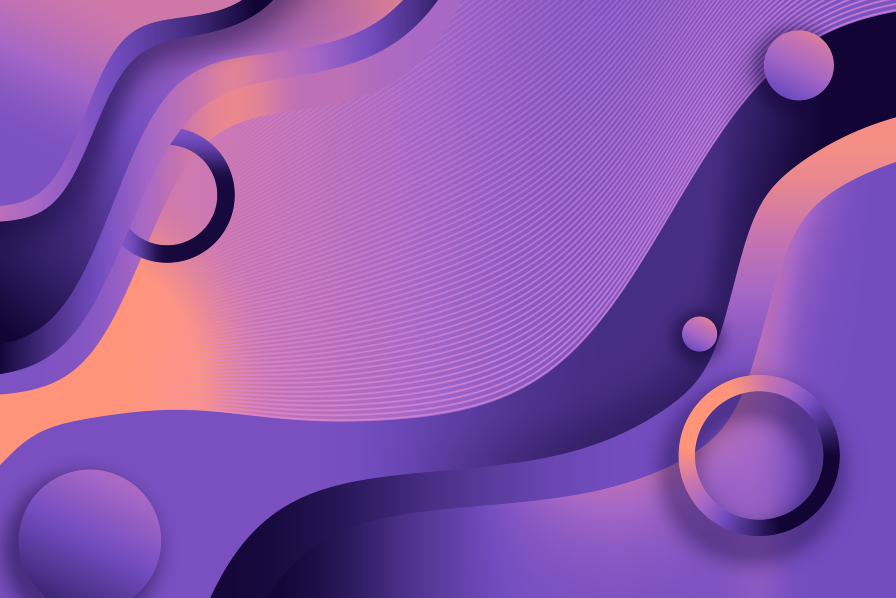
Reproduce this background procedurally as a Shadertoy shader.

```glsl
// Layered violet and coral waves with a fan of fine lines, spheres and rings.
#define HEIGHT 5.12        // canvas height in design units
#define LINE_COUNT 85.0    // lines in the fan
#define LINE_HALF 0.007    // half width of one line
#define LINE_GAIN 0.72     // opacity of the lines
#define SHADOW_GAIN 0.6    // darkness of cast shadows
#define NAVY vec3(0.07, 0.02, 0.21)
#define INDIGO vec3(0.28, 0.18, 0.52)
#define VIOLET vec3(0.45, 0.30, 0.75)
#define ORCHID vec3(0.64, 0.40, 0.78)
#define ROSE vec3(0.79, 0.46, 0.68)
#define CORAL vec3(1.00, 0.58, 0.48)

float unitPixel;

// Palette ramp: 0 is navy, 5 is coral
vec3 tone(float t) {
    vec3 c = mix(NAVY, INDIGO, clamp(t, 0.0, 1.0));
    c = mix(c, VIOLET, clamp(t - 1.0, 0.0, 1.0));
    c = mix(c, ORCHID, clamp(t - 2.0, 0.0, 1.0));
    c = mix(c, ROSE, clamp(t - 3.0, 0.0, 1.0));
    return mix(c, CORAL, clamp(t - 4.0, 0.0, 1.0));
}

float rise(float x, float center, float width) {
    return 0.5 + 0.5 * tanh((x - center) / width);
}

// Step that curls up again on its right, reaching "tail" extra at "end"
float curl(float x, vec4 stepShape, vec3 tail) {
    return stepShape.x + stepShape.y * rise(x, stepShape.z, stepShape.w)
         + tail.x * exp((x - tail.y) / tail.z);
}

// Approximate distance from an implicit edge
float edgeDistance(float d) {
    return d * unitPixel / max(length(vec2(dFdx(d), dFdy(d))), 1e-6);
}

vec3 paint(vec3 base, float t, float d) {
    return mix(base, tone(t), 1.0 - smoothstep(-0.6, 0.6, d / unitPixel));
}

vec3 shade(vec3 base, float d, float reach, float gain) {
    float q = max(d, 0.0) / reach;
    return mix(base, NAVY, SHADOW_GAIN * gain * exp(-q * q));
}

void mainImage(out vec4 fragColor, in vec2 fragCoord) {
    unitPixel = HEIGHT / iResolution.y;
    vec2 p = fragCoord * unitPixel;
    float x = p.x, y = p.y;

    // Lower edges
    float bump = (x - 1.5) / 0.9;
    float fanEdge = 1.48 + 3.64 * rise(x, 5.75, 1.08) + 0.13 * exp(-bump * bump)
                  - 0.7 * (1.0 - rise(x, 0.0, 0.35));
    float ribbonTop = 1.08 + 2.0 * rise(x, 6.3, 1.2) + 1.22 * rise(x, 6.28, 0.2)
                    - 1.08 * exp((1.8 - x) / 0.5);
    float ribbonLow = 0.78 + 1.7 * rise(x, 6.55, 1.2) + 1.48 * rise(x, 6.55, 0.25)
                    - 0.78 * exp((2.28 - x) / 0.5);
    float dBand = edgeDistance(y - fanEdge);
    float dRibbon = edgeDistance(y - ribbonTop);
    float dPanel = edgeDistance(y - ribbonLow);

    // Upper left edges, outermost first
    float dVeil = edgeDistance(curl(x, vec4(1.72, 2.43, 1.22, 0.52), vec3(0.97, 3.95, 0.45)) - y);
    float dFold = edgeDistance(curl(x, vec4(1.87, 2.55, 1.10, 0.55), vec3(0.70, 3.75, 0.50)) - y);
    float dSheet = edgeDistance(curl(x, vec4(2.12, 2.52, 0.97, 0.50), vec3(0.48, 3.45, 0.45)) - y);
    float dStripe = edgeDistance(curl(x, vec4(3.21, 1.56, 0.80, 0.33), vec3(0.36, 2.35, 0.35)) - y);
    float dCorner = edgeDistance(curl(x, vec4(3.34, 1.62, 0.73, 0.32), vec3(0.18, 2.10, 0.25)) - y);

    // Middle field with a warm glow at the left
    float glow = 1.0 - smoothstep(0.6, 1.9, length(p - vec2(0.6, 1.8)));
    vec3 col = tone(4.1 - 1.9 * smoothstep(1.2, 5.6, x) + 1.5 * glow);

    // Fan of lines between the wave and a slanted upper line
    float fan = (y - fanEdge) / (2.5 + 0.9 * x - fanEdge);
    float phase = fan * LINE_COUNT - 0.3;
    float lineDist = edgeDistance(abs(fract(phase - 0.5) - 0.5));
    lineDist = abs(fract(phase - 0.5) - 0.5) * unitPixel
             / max(length(vec2(dFdx(phase), dFdy(phase))), 1e-6);
    float line = 1.0 - smoothstep(0.0, LINE_HALF + unitPixel, lineDist);
    line *= LINE_GAIN * mix(1.0, 0.4, clamp(fan * 1.6, 0.0, 1.0)) * smoothstep(0.9, 2.4, x);
    col = mix(col, vec3(0.88, 0.55, 0.86), line);

    // Dark band, ribbon and lower panel
    col = paint(col, 2.15 - 1.15 * smoothstep(2.5, 5.2, x) - 1.1 * smoothstep(6.0, 7.3, x), dBand);
    col = shade(col, dRibbon, 0.3, 0.6 * smoothstep(3.0, 5.5, x));
    col = paint(col, 0.05 + 1.95 * smoothstep(1.9, 5.5, x) + 2.8 * smoothstep(1.6, 4.0, y), dRibbon);
    float blush = exp(min(dPanel, 0.0) / 0.5) * smoothstep(3.8, 5.5, x) * (1.0 - smoothstep(6.5, 7.5, x));
    col = paint(col, 2.0 * smoothstep(2.2, 4.6, x) + 1.6 * blush, dPanel);

    // Translucent veil and the half hidden ring
    float crest = (x - 2.0) / 0.8;
    col = paint(col, 2.2 + 2.4 * exp(-crest * crest) + 0.9 * smoothstep(2.5, 3.0, x), dVeil);
    vec2 q = p - vec2(1.43, 3.45);
    float dRing = abs(length(q) - 0.505) - 0.075;
    col = paint(col, 0.1 + 2.2 * smoothstep(0.1, 0.6, q.y) + 2.2 * smoothstep(0.0, 0.4, -q.x), dRing);

    // Folded sheet, stripe and corner
    col = paint(col, 4.75 - 2.35 * sqrt((x - 2.0) * (x - 2.0) + 0.02), dFold);
    col = paint(col, 0.1 + 0.72 * (x + y - 2.5), dSheet);
    col = shade(col, dStripe, 0.22, 0.8 * (1.0 - smoothstep(-0.1, 0.1, dSheet)));
    col = paint(col, 3.6 - 1.65 * x, dStripe);
    col = paint(col, 2.2 + 1.9 * smoothstep(4.0, 5.6, y + 0.5 * x), dCorner);

    // Spheres: center, radius, warmth
    vec4 spheres[3] = vec4[3](vec4(0.77, 0.49, 0.61, 2.0),
        vec4(6.84, 4.56, 0.30, 3.1), vec4(5.99, 2.26, 0.15, 3.2));
    for (int i = 0; i < 3; i++) {
        vec4 s = spheres[i];
        vec2 n = (p - s.xy) / s.z;
        col = shade(col, (length(n + vec2(0.12, 0.15)) - 0.9) * s.z, 0.09 + 0.1 * s.z, 0.75);
        col = paint(col, s.w + 1.3 * dot(n, vec2(0.45, 0.85)), (length(n) - 1.0) * s.z);
    }

    // Lower ring and its shadow
    q = p - vec2(6.5, 1.22);
    col = shade(col, abs(length(q + vec2(0.06, 0.14)) - 0.62) - 0.06, 0.15, 0.6);
    float turn = dot(normalize(q + 1e-4), vec2(-0.8, 0.6));
    col = paint(col, 2.4 + 3.0 * turn, abs(length(q) - 0.62) - 0.07);

    fragColor = vec4(col, 1.0);
}
```
